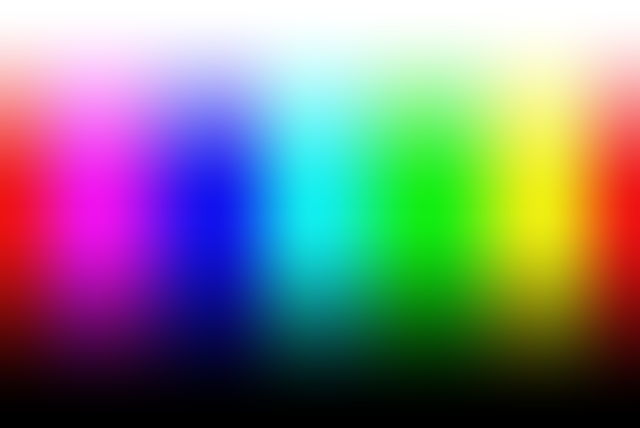
This background is drawn by a Shadertoy shader. Its source:

```glsl
// Smooth horizontal hue spectrum fading to white above and black below.

const float FLOOR_LEVEL = 0.07;   // weakest channel in the pure hues
const float PEAK_LEVEL = 0.935;   // strongest channel in the pure hues
const float PURE_HEIGHT = 0.51;   // height of the most saturated row

// Plateau that rises between edges.x and edges.y, falls between edges.z and edges.w
float band(float x, vec4 edges) {
    return smoothstep(edges.x, edges.y, x) - smoothstep(edges.z, edges.w, x);
}

// Order along x: red, magenta, blue, cyan, green, yellow, red
vec3 spectrum(float x) {
    float red = 1.0 - band(x, vec4(0.150, 0.333, 0.670, 0.846));
    float green = band(x, vec4(0.333, 0.490, 0.846, 1.000));
    float blue = band(x, vec4(0.000, 0.150, 0.490, 0.670));
    return mix(vec3(FLOOR_LEVEL), vec3(PEAK_LEVEL), vec3(red, green, blue));
}

// Black at the bottom, pure hue at the given height, white at the top
vec3 shadeByHeight(vec3 hue, float y, float pureHeight) {
    vec3 shaded = hue * smoothstep(0.015, pureHeight, y);
    return mix(shaded, vec3(1.0), smoothstep(pureHeight, 0.99, y));
}

void mainImage(out vec4 fragColor, in vec2 fragCoord) {
    vec2 uv = fragCoord / iResolution.xy;
    fragColor = vec4(shadeByHeight(spectrum(uv.x), uv.y, PURE_HEIGHT), 1.0);
}
```
